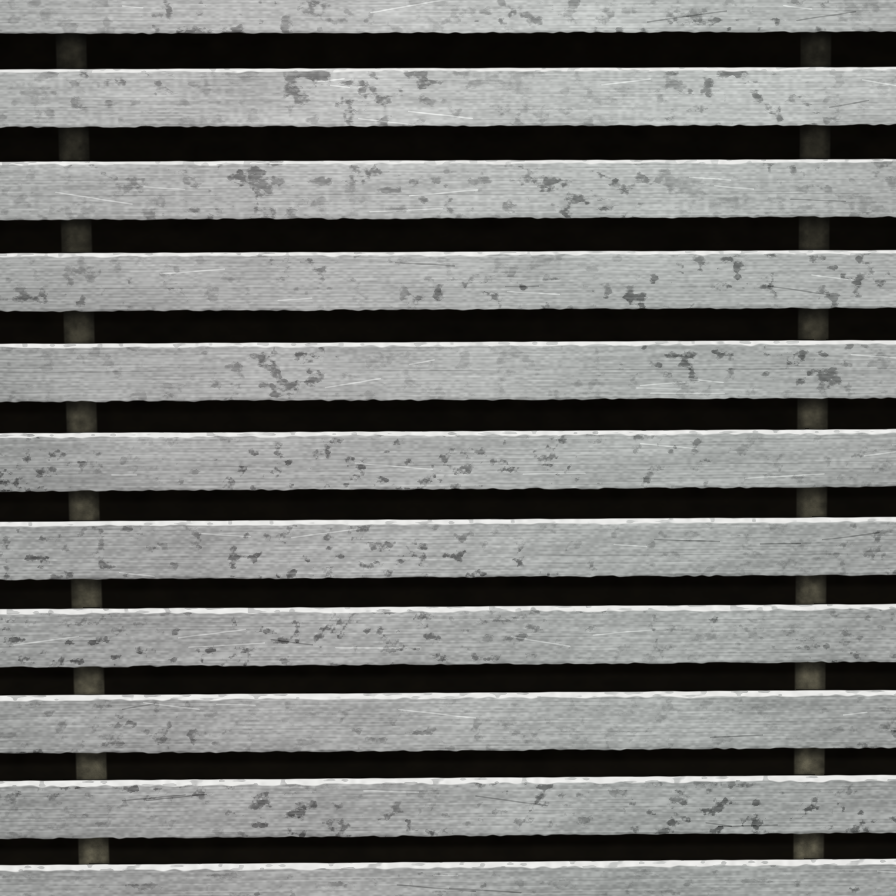
A three.js fragment shader for this texture:

```glsl
// Weathered metal grating: horizontal slats over a dark pit with two cross supports.
// A quadratic spacing law gives the slight perspective; layered value noise adds
// brushing, stains and chipped edges, and each slat gets its own seeded scratches.

varying vec2 vUv;

const float FIRST_TOP = -0.0293;   // top edge of slat 0, measured downward
const float PITCH = 0.10474;       // spacing at the top of the canvas
const float SHRINK = 0.000572;     // loss of spacing with each slat
const float SLAT_HEIGHT = 0.0658;
const float SOFT = 0.0011;         // edge smoothing

const vec3 PIT = vec3(0.030, 0.024, 0.016);
const vec3 SUPPORT = vec3(0.25, 0.24, 0.20);
const vec3 METAL = vec3(0.995, 1.005, 0.995);
const vec3 RIM = vec3(0.92, 0.92, 0.91);

float hash(vec2 p) {
  return fract(sin(dot(p, vec2(127.1, 311.7))) * 43758.5453);
}

float noise(vec2 p) {
  vec2 i = floor(p);
  vec2 f = fract(p);
  f = f * f * (3.0 - 2.0 * f);
  float low = mix(hash(i), hash(i + vec2(1.0, 0.0)), f.x);
  float high = mix(hash(i + vec2(0.0, 1.0)), hash(i + vec2(1.0, 1.0)), f.x);
  return mix(low, high, f.y);
}

float fbm(vec2 p) {
  float sum = 0.0;
  float amp = 0.5;
  for (int i = 0; i < 4; i++) {
    sum += amp * noise(p);
    p = p * 2.03 + 7.1;
    amp *= 0.5;
  }
  return sum / 0.9375;
}

// Soft band from a to b
float band(float v, float a, float b, float soft) {
  return smoothstep(a - soft, a + soft, v) * (1.0 - smoothstep(b - soft, b + soft, v));
}

float segmentDistance(vec2 p, vec2 a, vec2 b) {
  vec2 ab = b - a;
  return length(p - a - ab * clamp(dot(p - a, ab) / dot(ab, ab), 0.0, 1.0));
}

// Inverse of the spacing law: fractional slat number at a depth
float slatNumber(float depth) {
  return (PITCH - sqrt(PITCH * PITCH - 4.0 * SHRINK * (depth - FIRST_TOP))) / (2.0 * SHRINK);
}

float slatTop(float k) {
  return FIRST_TOP + PITCH * k - SHRINK * k * k;
}

// Light and dark hairlines scattered over one slat
float scratches(vec2 p, float seed) {
  float sum = 0.0;
  for (int i = 0; i < 7; i++) {
    vec2 key = vec2(float(i) + 3.0, seed + 11.0);
    vec2 a = vec2(hash(key), mix(0.010, 0.060, hash(key + 5.3)));
    float reach = mix(0.02, 0.09, hash(key + 9.1));
    vec2 b = a + reach * vec2(1.0, 0.35 * (hash(key + 2.7) - 0.5));
    float line = 1.0 - smoothstep(0.0003, 0.0013, segmentDistance(p, a, b));
    sum += line * (hash(key + 6.9) > 0.35 ? 0.11 : -0.13);
  }
  return sum;
}

// Pit with mottling, supports and the shadow under the slat above
vec3 pitColor(vec2 p, float belowSlat) {
  vec3 color = PIT * (0.55 + 0.9 * fbm(p * vec2(45.0, 60.0)));
  color += vec3(0.035, 0.033, 0.027) * p.y * smoothstep(0.008, 0.016, belowSlat);
  float left = abs(p.x - 0.078 - 0.028 * p.y);
  float right = abs(p.x - 0.911 + 0.009 * p.y);
  float side = min(left, right);
  float mask = 1.0 - smoothstep(0.0155, 0.0185, side);
  float light = mix(0.5, 1.45, p.y) * (0.65 + 0.7 * fbm(p * 110.0));
  light *= mix(0.45, 1.0, smoothstep(0.0, 0.018, belowSlat));
  light *= 1.0 - 0.35 * smoothstep(0.006, 0.017, side);
  return mix(color, SUPPORT * light, mask);
}

// p.x runs across, p.y is the distance below the slat's top edge
vec3 slatColor(vec2 p, float depth, float seed) {
  vec2 q = p + vec2(seed * 3.17, seed * 1.73);
  float tone = mix(0.705, 0.625, depth) + 0.03 * (hash(vec2(seed, 4.0)) - 0.5);
  tone += 0.055 * band(p.x, 0.25, 0.93, 0.24) - 0.02;
  tone += 0.13 * (fbm(q * vec2(9.0, 24.0)) - 0.5);
  // Brushed grain and fine grit
  tone += 0.09 * (noise(q * vec2(14.0, 620.0)) - 0.5);
  tone += 0.10 * (noise(q * vec2(210.0, 420.0)) - 0.5);
  // Stains gathered in patches
  float patches = smoothstep(0.38, 0.70, fbm(q * vec2(7.0, 16.0)));
  float stain = smoothstep(0.57, 0.74, fbm(q * vec2(75.0, 95.0) + 31.0));
  tone -= stain * mix(0.07, 0.25, patches);
  // Long rolling mark
  float markY = mix(0.032, 0.043, hash(vec2(seed, 8.0)));
  float mark = band(p.y, markY - 0.0006, markY + 0.0006, 0.0008);
  tone -= 0.13 * mark * hash(vec2(seed, 2.0)) * noise(q * vec2(18.0, 3.0));
  tone += scratches(p, seed);
  // Worn lower edge
  tone -= 0.17 * smoothstep(0.0615, 0.0655, p.y) * noise(q * vec2(100.0, 20.0));
  vec3 color = METAL * tone + vec3(0.006, 0.0, 0.002) * sin(p.x * 6.0);
  // Bright chipped rim, deeper on the nearer slats
  float rimDepth = mix(0.0042, 0.0080, depth) + 0.0028 * (noise(q * vec2(85.0, 9.0)) - 0.5);
  float rim = 1.0 - smoothstep(rimDepth - 0.001, rimDepth + 0.0014, p.y);
  float chip = smoothstep(0.60, 0.78, noise(q * vec2(130.0, 260.0)));
  color = mix(color, RIM + 0.07 * (noise(q * 170.0) - 0.5), rim * (1.0 - 0.5 * chip));
  return color;
}

void main() {
  vec2 p = vec2(vUv.x, 1.0 - vUv.y);
  // Slats lean slightly more toward the bottom
  float depth = p.y + (0.002 + 0.0055 * p.y) * (p.x - 0.5);
  depth += 0.0006 * (noise(vec2(p.x * 60.0, floor(depth * 13.0))) - 0.5);
  float k = floor(slatNumber(depth));
  float d = depth - slatTop(k);
  float gap = slatTop(k + 1.0) - slatTop(k);
  float fray = 0.0016 * (noise(vec2(p.x * 120.0, k * 5.0)) - 0.5);
  float slat = band(d, SOFT, SLAT_HEIGHT + fray, SOFT);
  vec3 pit = pitColor(p, d - SLAT_HEIGHT);
  pit *= smoothstep(gap + 0.002, gap - 0.004, d) * 0.3 + 0.7;
  vec3 color = mix(pit, slatColor(vec2(p.x, d), p.y, k), slat);
  gl_FragColor = vec4(clamp(color, 0.0, 1.0), 1.0);
}
```
